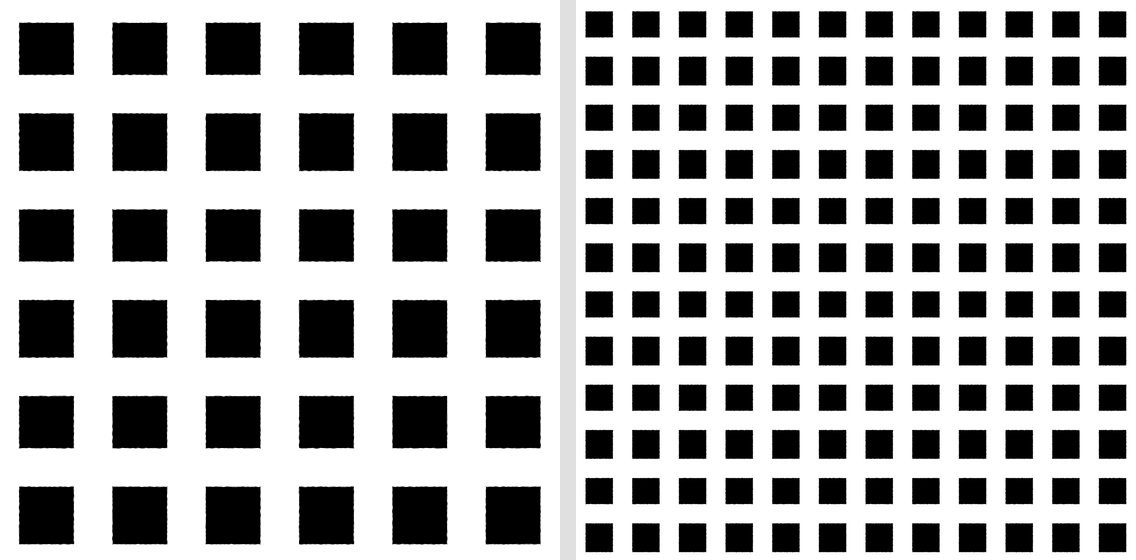
Left, the tile; right, the same tile 2 across and 2 down.
Give the GLSL for this pattern, as a WebGL 1 fragment shader.

```glsl
precision highp float;

uniform vec2 u_resolution;

#define REPEATS 6.0
#define CENTER vec2(0.498, 0.477)
#define HALF_WIDTH 0.293
#define HALF_TALL 0.308
#define HALF_SHORT 0.279
#define NOISE_CELLS 144.0
#define ROUGHNESS 0.0012
#define INK vec3(0.0)
#define PAPER vec3(1.0)

// Random unit gradient on a lattice that wraps at the canvas edge
vec2 latticeGradient(vec2 cell) {
  cell = mod(cell, NOISE_CELLS);
  float angle = 6.2832 * fract(sin(dot(cell, vec2(12.99, 78.23))) * 4375.85);
  return vec2(cos(angle), sin(angle));
}

// Gradient noise, periodic over NOISE_CELLS
float gradientNoise(vec2 p) {
  vec2 cell = floor(p);
  vec2 f = fract(p);
  vec2 fade = f * f * f * (f * (f * 6.0 - 15.0) + 10.0);
  float a = dot(latticeGradient(cell), f);
  float b = dot(latticeGradient(cell + vec2(1.0, 0.0)), f - vec2(1.0, 0.0));
  float c = dot(latticeGradient(cell + vec2(0.0, 1.0)), f - vec2(0.0, 1.0));
  float d = dot(latticeGradient(cell + vec2(1.0, 1.0)), f - vec2(1.0, 1.0));
  return mix(mix(a, b, fade.x), mix(c, d, fade.x), fade.y);
}

// Signed distance to an axis-aligned box
float boxDistance(vec2 p, vec2 halfSize) {
  vec2 q = abs(p) - halfSize;
  return length(max(q, 0.0)) + min(max(q.x, q.y), 0.0);
}

void main() {
  vec2 uv = gl_FragCoord.xy / u_resolution;
  vec2 grid = uv * REPEATS;

  // Rows alternate between tall and short blocks, tall at the bottom
  float isShort = mod(floor(grid.y), 2.0);
  vec2 halfSize = vec2(HALF_WIDTH, mix(HALF_TALL, HALF_SHORT, isShort));
  float dist = boxDistance(fract(grid) - CENTER, halfSize) / REPEATS;

  // Slightly ragged ink edge
  dist += ROUGHNESS * gradientNoise(uv * NOISE_CELLS);

  float soft = 0.8 / min(u_resolution.x, u_resolution.y);
  float paper = smoothstep(-soft, soft, dist);
  gl_FragColor = vec4(mix(INK, PAPER, paper), 1.0);
}
```
